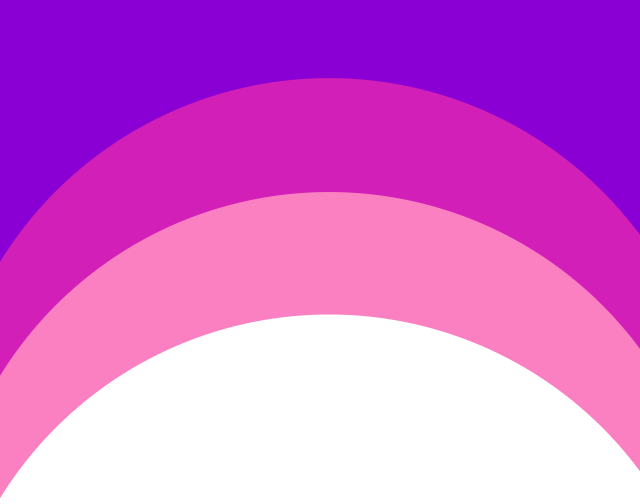
This background is drawn by a WebGL 2 fragment shader. Its source:

```glsl
#version 300 es
precision highp float;
// Flat stacked arches: three equal discs, each lower than the last,
// are layered over a violet ground. Each disc is a circle distance
// function with an edge smoothed over about one pixel.

uniform vec2 u_resolution;
out vec4 fragColor;

// Lengths are in canvas heights; x is measured from the canvas centre.
const float DISC_X = 0.018;
const float DISC_RADIUS = 0.767;
const float DISC_TOPS[3] = float[3](0.845, 0.619, 0.376);

const vec3 VIOLET = vec3(0.54, 0.0, 0.83);
const vec3 DISC_COLORS[3] = vec3[3](
    vec3(0.82, 0.12, 0.72),   // magenta
    vec3(0.98, 0.50, 0.76),   // pink
    vec3(1.0)                 // white
);

float circleDistance(vec2 p, vec2 center, float radius) {
    return length(p - center) - radius;
}

void main() {
    float pixel = 1.0 / u_resolution.y;
    vec2 p = gl_FragCoord.xy * pixel;
    p.x -= 0.5 * u_resolution.x * pixel;

    // Layer the discs from back to front.
    vec3 color = VIOLET;
    for (int i = 0; i < 3; i++) {
        vec2 center = vec2(DISC_X, DISC_TOPS[i] - DISC_RADIUS);
        float d = circleDistance(p, center, DISC_RADIUS);
        float coverage = clamp(0.5 - d / pixel, 0.0, 1.0);
        color = mix(color, DISC_COLORS[i], coverage);
    }

    fragColor = vec4(color, 1.0);
}
```
